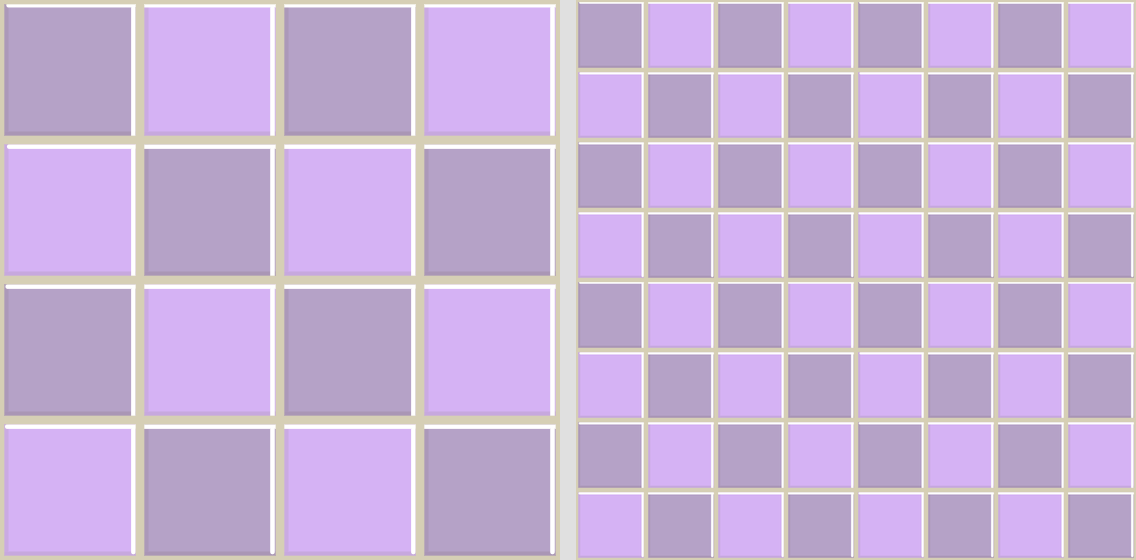
Left: one tile. Right: repeated 2 by 2.
A Shadertoy shader for this pattern:

```glsl
#define TILES 4.0
#define HALF_TILE 0.469
#define BAR_RADIUS 0.0162
#define SHADE_WIDTH 0.030
#define BAR_INSET 0.0065
#define GROUT vec3(0.84, 0.81, 0.71)
#define LILAC vec3(0.835, 0.70, 0.955)
#define MAUVE vec3(0.71, 0.635, 0.78)
#define LILAC_SHADE vec3(0.78, 0.66, 0.87)
#define MAUVE_SHADE vec3(0.665, 0.59, 0.71)
#define HIGHLIGHT vec3(1.0)

float boxDistance(vec2 p, float halfSize) {
    vec2 d = abs(p) - halfSize;
    return length(max(d, 0.0)) + min(max(d.x, d.y), 0.0);
}

float capsuleDistance(vec2 p, vec2 a, vec2 b, float radius) {
    vec2 pa = p - a, ba = b - a;
    return length(pa - ba * clamp(dot(pa, ba) / dot(ba, ba), 0.0, 1.0)) - radius;
}

// Coverage of a shape, smoothed over one pixel
float fill(float dist, float pixel) {
    return clamp(0.5 - dist / pixel, 0.0, 1.0);
}

void mainImage(out vec4 fragColor, in vec2 fragCoord) {
    vec2 grid = fragCoord / iResolution.xy * TILES;
    vec2 cell = floor(grid);
    vec2 p = grid - cell - 0.5;
    float pixel = TILES / min(iResolution.x, iResolution.y);

    // Checkerboard face with shaded left and bottom edges
    float checker = mod(cell.x + cell.y, 2.0);
    vec3 face = mix(LILAC, MAUVE, checker);
    vec3 shade = mix(LILAC_SHADE, MAUVE_SHADE, checker);
    vec2 shadeEdge = p + HALF_TILE - SHADE_WIDTH;
    float shading = max(0.8 * fill(shadeEdge.x, pixel), fill(shadeEdge.y, pixel));
    vec3 tile = mix(face, shade, shading);

    // Top highlight: round, uneven starts in the first column, thinner in the top row
    float unevenStart = 0.022 * fract(0.16 * cell.y * cell.y + 0.2);
    float startX = cell.x < 0.5 ? BAR_RADIUS + unevenStart - HALF_TILE : -0.6;
    float topY = HALF_TILE - BAR_RADIUS + (cell.y > TILES - 1.5 ? 0.01 : 0.0);
    float topBar = capsuleDistance(p, vec2(startX, topY), vec2(0.6, topY), BAR_RADIUS);

    // Right highlight: inset in odd columns, round ends in the bottom row
    float rightX = HALF_TILE - BAR_RADIUS - BAR_INSET * mod(cell.x, 2.0);
    float endY = cell.y < 0.5 ? BAR_RADIUS + 0.01 - HALF_TILE : -0.6;
    float rightBar = capsuleDistance(p, vec2(rightX, topY), vec2(rightX, endY), BAR_RADIUS);
    tile = mix(tile, HIGHLIGHT, fill(min(topBar, rightBar), pixel));

    // Square tile set in grout
    vec3 color = mix(GROUT, tile, fill(boxDistance(p, HALF_TILE), pixel));
    fragColor = vec4(color, 1.0);
}
```
